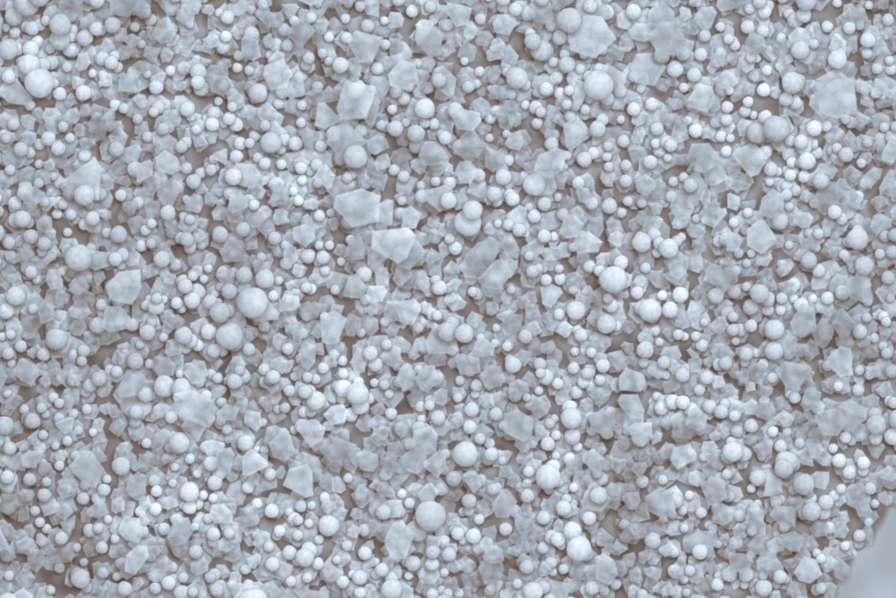
Reproduce this texture procedurally as a Shadertoy shader.

```glsl
// Spread of white mineral granules: rough round beads among translucent crystal shards.

const float TAU = 6.28319;
const vec2 LIGHT = vec2(0.22, 0.50);

struct Grain {
    vec2 offset;   // from the grain centre to the shaded point
    float radius;
    vec3 traits;   // random values of this grain
    bool present;
};

vec3 hash3(vec2 p, float seed) {
    vec3 q = fract(vec3(p.xyx + seed * 7.31) * vec3(0.1031, 0.1030, 0.0973));
    q += dot(q, q.yxz + 33.33);
    return fract((q.xxy + q.yzz) * q.zyx);
}

float cornerDot(vec2 cell, vec2 corner, vec2 f) {
    float angle = TAU * hash3(cell + corner, 3.0).x;
    return dot(vec2(cos(angle), sin(angle)), f - corner);
}

float gradientNoise(vec2 p) {
    vec2 cell = floor(p), f = fract(p);
    vec2 u = f * f * f * (f * (f * 6.0 - 15.0) + 10.0);
    float low = mix(cornerDot(cell, vec2(0, 0), f), cornerDot(cell, vec2(1, 0), f), u.x);
    float high = mix(cornerDot(cell, vec2(0, 1), f), cornerDot(cell, vec2(1, 1), f), u.x);
    return mix(low, high, u.y);
}

// Positive on the bare tabletop at the lower right.
float bareCorner(vec2 p, float aspect) {
    vec2 q = vec2(aspect - p.x, p.y);
    return 0.12 - q.x - 0.75 * q.y + 0.025 * gradientNoise(p * 22.0);
}

Grain placeGrain(vec2 p, vec2 id, float size, float share, vec2 radii, float cluster,
                 float seed, float aspect) {
    vec3 place = hash3(id, seed);
    vec3 traits = hash3(id, seed + 5.7);
    vec2 centre = (id + 0.5 + 0.84 * (place.xy - 0.5)) * size;
    float localShare = share + cluster * gradientNoise(centre * 7.0 + 20.0);
    bool present = place.z < localShare && bareCorner(centre, aspect) < 0.0;
    return Grain(p - centre, size * mix(radii.x, radii.y, traits.z * traits.z), traits, present);
}

// Soft contact shadow, cast away from the light.
float shadow(float tone, vec2 offset, float radius, float strength) {
    float reach = length(offset + LIGHT * radius * 0.55) / radius;
    return tone * (1.0 - strength * (1.0 - smoothstep(0.7, 1.45, reach)));
}

float shadeBead(vec2 offset, float radius, vec3 traits) {
    vec2 q = offset / radius;
    float height = sqrt(max(0.0, 1.0 - dot(q, q)));
    float lit = dot(vec3(q, height), normalize(vec3(LIGHT, 0.85)));
    float grit = gradientNoise(q * 2.6 + traits.xy * 50.0);
    return 0.66 + 0.24 * lit + 0.07 * grit + 0.07 * (traits.x - 0.5);
}

float beads(float tone, vec2 p, float size, float share, float seed, float soft, float aspect) {
    for (int k = 0; k < 9; k++) {
        vec2 id = floor(p / size) + vec2(k % 3 - 1, k / 3 - 1);
        Grain g = placeGrain(p, id, size, share, vec2(0.28, 0.46), 0.55, seed, aspect);
        if (!g.present) continue;
        float angle = atan(g.offset.y, g.offset.x);
        float bump = 0.04 * sin(angle * 3.0 + TAU * g.traits.y);
        float edge = length(g.offset) - g.radius * (1.0 + bump);
        tone = shadow(tone, g.offset, g.radius, 0.27);
        tone = mix(shadeBead(g.offset, g.radius, g.traits), tone, smoothstep(-soft, soft, edge));
    }
    return tone;
}

float crystals(float tone, vec2 p, float size, float share, float seed, float soft, float aspect) {
    for (int k = 0; k < 9; k++) {
        vec2 id = floor(p / size) + vec2(k % 3 - 1, k / 3 - 1);
        Grain g = placeGrain(p, id, size, share, vec2(0.42, 0.66), -0.4, seed, aspect);
        if (!g.present) continue;
        // Convex outline from six jittered cuts; the nearest cut names the facet.
        float edge = -1.0, slope = 0.0;
        for (int side = 0; side < 6; side++) {
            vec3 cut = hash3(id + float(side) * 17.0, seed + 9.0);
            float angle = (float(side) + 0.6 * cut.x) * TAU / 6.0 + g.traits.y * TAU;
            vec2 normal = vec2(cos(angle), sin(angle));
            float reach = dot(g.offset, normal) - g.radius * mix(0.55, 1.0, cut.y);
            if (reach > edge) {
                edge = reach;
                slope = dot(normal, LIGHT) + 0.6 * (cut.z - 0.5);
            }
        }
        float depth = edge / g.radius;
        float cloud = gradientNoise(g.offset / g.radius * 1.7 + g.traits.xy * 40.0);
        float face = mix(0.68, 0.85, g.traits.x) + 0.14 * cloud;
        face += 0.11 * slope * smoothstep(-0.6, -0.2, depth);
        face += 0.03 * smoothstep(-0.25, -0.02, depth);
        tone = shadow(tone, g.offset, g.radius * 0.85, 0.16);
        tone = mix(tone, face, 0.78 * (1.0 - smoothstep(-soft, soft, edge)));
    }
    return tone;
}

// Warm brown in the gaps, cool blue-white on lit grains.
vec3 tint(float tone) {
    vec3 warm = vec3(0.04, -0.01, -0.03), cool = vec3(-0.04, 0.005, 0.055);
    return vec3(tone) + mix(warm, cool, smoothstep(0.38, 0.75, tone));
}

void mainImage(out vec4 fragColor, in vec2 fragCoord) {
    vec2 p = fragCoord / iResolution.y;
    float aspect = iResolution.x / iResolution.y;
    float soft = max(0.0023, 0.75 / iResolution.y);

    // Ground, then grains from the bottom of the heap upwards.
    float ground = 0.52 + 0.20 * gradientNoise(p * 30.0);
    float tone = mix(ground, 0.72, smoothstep(-0.01, 0.01, bareCorner(p, aspect)));
    tone = crystals(tone, p, 0.036, 0.95, 1.0, soft, aspect);
    tone = crystals(tone, p, 0.031, 0.85, 9.0, soft, aspect);
    tone = beads(tone, p, 0.027, 0.42, 2.0, soft, aspect);
    tone = crystals(tone, p, 0.034, 0.50, 3.0, soft, aspect);
    tone = beads(tone, p, 0.031, 0.34, 4.0, soft, aspect);
    tone = crystals(tone, p, 0.050, 0.24, 5.0, soft, aspect);
    tone = beads(tone, p, 0.042, 0.16, 6.0, soft, aspect);
    tone = crystals(tone, p, 0.068, 0.08, 7.0, soft, aspect);
    tone = beads(tone, p, 0.058, 0.06, 8.0, soft, aspect);

    // Uneven daylight, dimmer toward the left, with hollows in the heap.
    float daylight = 0.98 + 0.04 * smoothstep(0.0, 0.6, p.x) + 0.08 * gradientNoise(p * 3.0);
    tone *= daylight + 0.16 * gradientNoise(p * 11.0 + 5.0);
    fragColor = vec4(clamp(tint(tone), 0.0, 1.0), 1.0);
}
```
